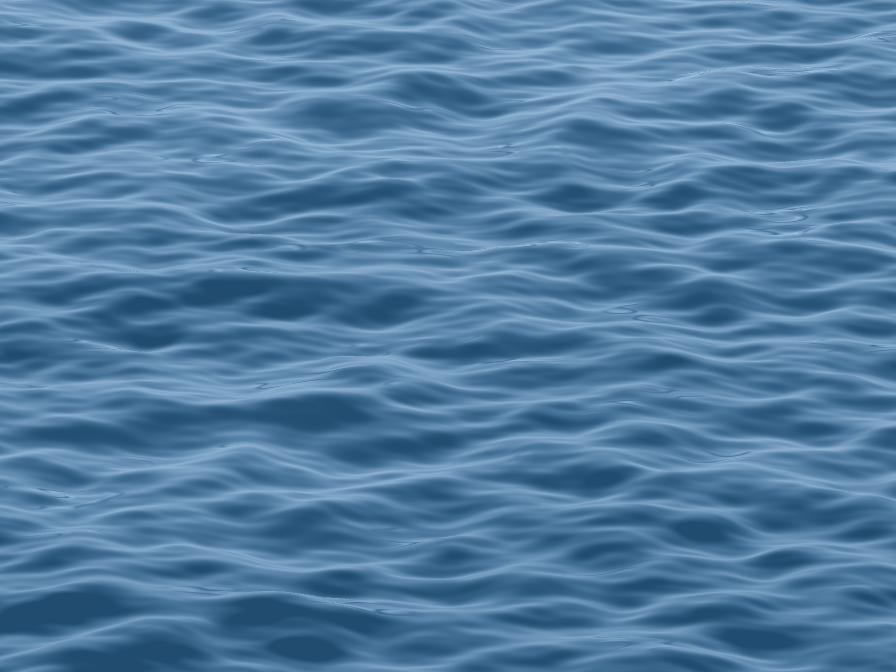
A Shadertoy shader for this texture:

```glsl
float gradientDot(vec2 cell, vec2 offset) {
    float angle = 6.2832 * fract(sin(dot(cell, vec2(127.1, 311.7))) * 43758.5);
    return dot(vec2(cos(angle), sin(angle)), offset);
}

float gradientNoise(vec2 p) {
    vec2 i = floor(p), f = p - i;
    vec2 w = f * f * f * (f * (f * 6.0 - 15.0) + 10.0);
    vec2 e = vec2(1.0, 0.0);
    return mix(mix(gradientDot(i, f), gradientDot(i + e, f - e), w.x),
               mix(gradientDot(i + e.yx, f - e.yx), gradientDot(i + 1.0, f - 1.0), w.x), w.y);
}

// Swell, waves and ripples, each sheared a little differently
float waterHeight(vec2 p) {
    float h = 0.036 * gradientNoise(vec2(p.x * 2.3, (p.y - 0.05 * p.x) * 8.0) + 3.7);
    h += 0.033 * gradientNoise(vec2(p.x * 4.8, (p.y + 0.04 * p.x) * 17.0) + 19.2);
    h += 0.0115 * gradientNoise(vec2(p.x * 8.5, (p.y - 0.08 * p.x) * 35.0) + 41.5);
    h += 0.003 * gradientNoise(vec2(p.x * 14.0, (p.y + 0.06 * p.x) * 72.0) + 67.3);
    return h;
}

// Nearest water point seen along an oblique line of sight
vec2 findSurface(vec2 view) {
    const float stride = 0.003;
    vec2 p = view - vec2(0.0, 0.06);
    float gap = -0.01, lastGap = gap;
    for (int i = 0; i < 41; i++) {
        gap = p.y + waterHeight(p) - view.y;
        if (gap >= 0.0) break;
        lastGap = gap;
        p.y += stride;
    }
    p.y -= stride * clamp(gap / max(gap - lastGap, 1e-5), 0.0, 1.0);
    return p;
}

vec3 waterColor(vec2 uv) {
    // Waves shrink towards the far edge
    vec2 view = vec2((uv.x - 0.67) * (1.0 + 0.4 * uv.y), uv.y * (1.0 + 0.35 * uv.y));
    vec2 p = findSurface(view);

    // Faces turned to the viewer show deep water, the rest mirrors the sky
    vec2 e = vec2(0.0, 0.001);
    float slope = (waterHeight(p + e) - waterHeight(p - e)) / (2.0 * e.y);
    float sky = smoothstep(1.43, -1.15, slope);
    sky += 0.25 * (uv.y - 0.5) + 0.15 * gradientNoise(p * vec2(1.5, 4.0) + 8.1);
    sky = clamp(sky, 0.0, 1.0);
    vec3 color = mix(vec3(0.13, 0.30, 0.44), vec3(0.56, 0.70, 0.82), sky);
    color += vec3(0.0, 0.04, 0.10) * sky * (1.0 - sky);

    // Sparse thin dark curls and pale glints in the troughs
    float curl = gradientNoise(p * vec2(9.0, 65.0) + 91.0);
    float patches = smoothstep(0.15, 0.42, gradientNoise(p * vec2(4.0, 15.0) + 53.0));
    float trough = smoothstep(0.3, -0.3, slope) * patches;
    color -= vec3(0.17, 0.16, 0.14) * trough * smoothstep(0.08, 0.0, abs(curl));
    color += 0.08 * trough * smoothstep(0.08, 0.0, abs(curl - 0.14));
    return color;
}

void mainImage(out vec4 fragColor, in vec2 fragCoord) {
    // Two samples per pixel soften the crests
    vec3 color = vec3(0.0);
    for (int i = 0; i < 2; i++) {
        vec2 jitter = (float(i) - 0.5) * vec2(0.3, 0.5);
        color += 0.5 * waterColor((fragCoord + jitter) / iResolution.y);
    }
    fragColor = vec4(color, 1.0);
}
```
